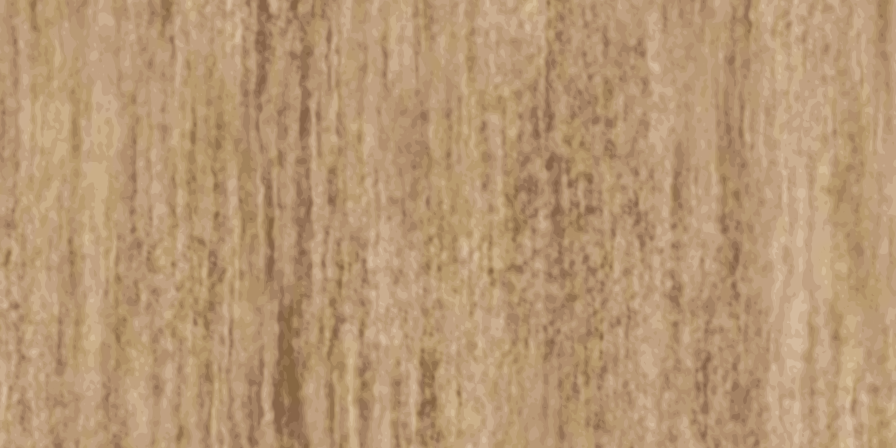
Write a Shadertoy shader that draws this texture.

```glsl
// Pale brown wood veneer: vertical grain flattened into soft-edged tone patches.

const int TONES = 8;

// Random value in 0..1 for a lattice cell
float hash(vec2 cell) {
    vec3 q = fract(vec3(cell.xyx) * 0.1031);
    q += dot(q, q.yzx + 33.33);
    return fract((q.x + q.y) * q.z);
}

// Smooth value noise in -1..1
float noise(vec2 p) {
    vec2 cell = floor(p);
    vec2 f = fract(p);
    vec2 w = f * f * f * (f * (f * 6.0 - 15.0) + 10.0);
    float low = mix(hash(cell), hash(cell + vec2(1.0, 0.0)), w.x);
    float high = mix(hash(cell + vec2(0.0, 1.0)), hash(cell + vec2(1.0, 1.0)), w.x);
    return 2.0 * mix(low, high, w.y) - 1.0;
}

// Noise with its own scale per axis and an offset that separates layers
float layer(vec2 p, vec2 scale, float offset) {
    return noise(p * scale + offset * vec2(1.0, 1.7));
}

vec2 rotate(vec2 p, float angle) {
    float c = cos(angle), s = sin(angle);
    return vec2(c * p.x - s * p.y, s * p.x + c * p.y);
}

// Soft bell-shaped band across x
float band(float x, float centre, float width) {
    float d = (x - centre) / width;
    return exp(-d * d);
}

// Slight sideways wander that makes the grain edges ragged
vec2 wander(vec2 p) {
    float slow = 0.006 * layer(p, vec2(4.0, 3.0), 11.0);
    float ragged = 0.005 * layer(p, vec2(48.0, 38.0), 23.0);
    return p + vec2(slow + ragged, 0.0);
}

// Wood lightness with zero mean and roughly unit spread
float woodTone(vec2 p) {
    vec2 g = wander(p);
    float heartwood = band(g.x, 0.66, 0.20) + 0.5 * band(g.x, 0.93, 0.04);
    float broad = 0.8 * layer(g, vec2(8.0, 0.7), 31.0) - 0.95 * heartwood + 0.2;

    float streaks = 1.05 * layer(g, vec2(37.0, 1.9), 47.0);
    float fibres = (0.85 + 0.5 * heartwood) * layer(g, vec2(88.0, 6.5), 59.0);

    float flecking = 0.85 + 0.4 * layer(p, vec2(5.0, 3.0), 67.0);
    float flecks = layer(rotate(p, 0.3), vec2(72.0, 46.0), 71.0)
                 + 0.6 * layer(rotate(p, -0.5), vec2(118.0, 84.0), 83.0);
    return broad + streaks + fibres + flecking * flecks;
}

// Step through the palette with edges one pixel wide
vec3 flatTones(float tone, float edge) {
    vec3 palette[TONES] = vec3[TONES](
        vec3(0.53, 0.40, 0.28), vec3(0.58, 0.45, 0.33),
        vec3(0.64, 0.51, 0.38), vec3(0.69, 0.56, 0.42),
        vec3(0.72, 0.60, 0.45), vec3(0.75, 0.63, 0.50),
        vec3(0.79, 0.68, 0.55), vec3(0.83, 0.73, 0.61));
    float limits[TONES - 1] = float[TONES - 1](
        -2.2, -1.5, -0.9, -0.3, 0.34, 1.1, 2.1);

    vec3 color = palette[0];
    for (int i = 1; i < TONES; i++) {
        float limit = limits[i - 1];
        color = mix(color, palette[i], smoothstep(limit - edge, limit + edge, tone));
    }
    return color;
}

// Ochre and rosy patches that vary the hue a little
vec3 hueShift(vec2 p) {
    vec2 g = wander(p);
    float warmth = 0.6 * layer(g, vec2(9.0, 2.0), 97.0)
                 + 0.7 * layer(g, vec2(42.0, 14.0), 103.0);
    float ochre = smoothstep(-0.1, 0.5, warmth);
    return mix(vec3(0.003, -0.002, 0.007), vec3(0.001, 0.002, -0.022), ochre);
}

void mainImage(out vec4 fragColor, in vec2 fragCoord) {
    vec2 p = fragCoord / iResolution.y;
    float tone = woodTone(p);
    float edge = clamp(0.6 * fwidth(tone), 0.001, 0.6);
    vec3 color = flatTones(tone, edge) + hueShift(p);
    fragColor = vec4(color, 1.0);
}
```
